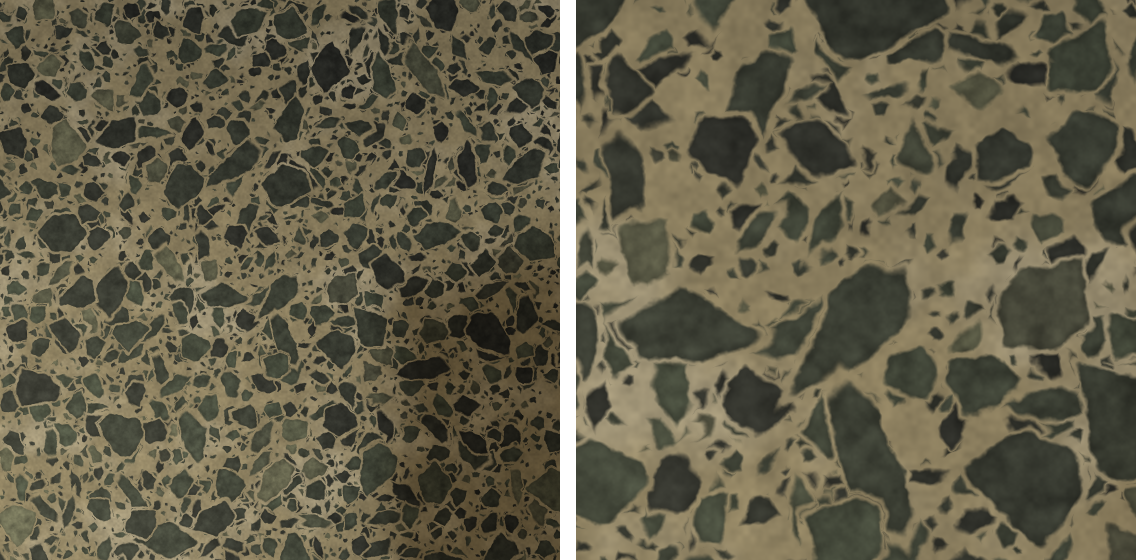
Left, the full canvas; right, a detail of the centre.
A Shadertoy shader for this texture:

```glsl
// Polished terrazzo: dark grey-green stone chips in sandy cement, under uneven light.

const vec3 CEMENT = vec3(0.525, 0.475, 0.355);
const vec3 CEMENT_PALE = vec3(0.60, 0.555, 0.445);
const vec3 CHIP_DARK = vec3(0.150, 0.152, 0.138);
const vec3 CHIP_GREEN = vec3(0.235, 0.255, 0.205);
const vec3 CHIP_LIGHT = vec3(0.39, 0.385, 0.29);
const vec3 HAZE = vec3(0.085, 0.085, 0.065);
const vec3 SHADOW_TINT = vec3(0.68, 0.64, 0.57);
const float EDGE_SOFTNESS = 0.0014;
const float EDGE_ROUGHNESS = 0.0042;
const float TAU = 6.2831853;

// Integer hash giving three values in 0..1
vec3 hash3(vec2 cell, float seed) {
    uvec3 v = uvec3(ivec3(vec3(cell, seed)));
    v = v * 1664525u + 1013904223u;
    v.x += v.y * v.z; v.y += v.z * v.x; v.z += v.x * v.y;
    v ^= v >> 16u;
    v.x += v.y * v.z; v.y += v.z * v.x; v.z += v.x * v.y;
    return vec3(v >> 8u) / 16777216.0;
}

float noise(vec2 p, float seed) {
    vec2 i = floor(p), f = fract(p);
    f = f * f * (3.0 - 2.0 * f);
    float low = mix(hash3(i, seed).x, hash3(i + vec2(1, 0), seed).x, f.x);
    float high = mix(hash3(i + vec2(0, 1), seed).x, hash3(i + vec2(1, 1), seed).x, f.x);
    return mix(low, high, f.y);
}

float fbm(vec2 p, float seed) {
    float sum = 0.0, amp = 0.5;
    for (int i = 0; i < 4; i++) {
        sum += amp * noise(p, seed + float(i));
        p = p * 2.03 + 7.1;
        amp *= 0.5;
    }
    return sum / 0.9375;
}

float smoothMax(float a, float b, float k) {
    float h = max(k - abs(a - b), 0.0) / k;
    return max(a, b) + 0.25 * h * h * k;
}

// Irregular polygon bounded by six jittered half planes
float chipDistance(vec2 p, float radius, vec2 cell, float seed) {
    vec3 shape = hash3(cell, seed + 1.0);
    float turn = shape.x * TAU;
    p = mat2(cos(turn), -sin(turn), sin(turn), cos(turn)) * p;
    float stretch = mix(1.0, 0.58, shape.y * shape.y);
    p *= vec2(stretch, 1.0 / stretch);
    float d = -1.0;
    for (int i = 0; i < 6; i++) {
        vec3 side = hash3(cell, seed + 10.0 + float(i));
        float a = (float(i) + 0.8 * side.x) * TAU / 6.0;
        float plane = dot(p, vec2(cos(a), sin(a))) - radius * mix(0.62, 1.12, side.y);
        d = smoothMax(d, plane, 0.12 * radius);
    }
    return d * stretch;
}

// Adds one size class of chips; each is cut back where it meets earlier ones
void addChips(vec2 p, float count, float fill, vec2 sizes, float gap, float seed,
              inout float nearest, inout vec3 chip) {
    vec2 home = floor(p * count);
    for (int y = -1; y <= 1; y++)
    for (int x = -1; x <= 1; x++) {
        vec2 cell = home + vec2(x, y);
        vec3 place = hash3(cell, seed);
        if (place.z > fill) continue;
        vec3 traits = hash3(cell, seed + 2.0);
        vec2 center = (cell + 0.5 + 0.72 * (place.xy - 0.5)) / count;
        float radius = mix(sizes.x, sizes.y, traits.x) / count;
        float d = chipDistance(p - center, radius, cell, seed);
        d = max(d, gap * (0.6 + traits.z) - nearest);
        if (d < nearest) {
            nearest = d;
            chip = vec3(traits.yz, seed);
        }
    }
}

// Broad soft shadow at the lower right
float shadowAmount(vec2 uv) {
    float wobble = 0.10 * (fbm(uv * 4.0, 91.0) - 0.5);
    float side = smoothstep(0.64, 0.77, uv.x + wobble);
    float top = 1.0 - smoothstep(0.42, 0.60, uv.y - 0.25 * (uv.x - 0.7) + wobble);
    return side * top;
}

void mainImage(out vec4 fragColor, in vec2 fragCoord) {
    vec2 uv = fragCoord / iResolution.xy;
    vec2 p = fragCoord / iResolution.y;

    // Chips from large to tiny, with roughened outlines
    vec2 rough = vec2(fbm(p * 75.0, 31.0), fbm(p * 75.0, 41.0)) - 0.5;
    vec2 q = p + EDGE_ROUGHNESS * 2.0 * rough;
    float nearest = 1.0;
    vec3 chip = vec3(0.0);
    addChips(q, 11.0, 0.62, vec2(0.24, 0.43), 0.0050, 100.0, nearest, chip);
    addChips(q, 20.0, 0.80, vec2(0.23, 0.45), 0.0040, 200.0, nearest, chip);
    addChips(q, 38.0, 0.76, vec2(0.20, 0.45), 0.0032, 300.0, nearest, chip);
    addChips(q, 78.0, 0.42, vec2(0.16, 0.36), 0.0024, 400.0, nearest, chip);

    // Cement with cloudy patches and fine grain
    float grain = noise(p * 260.0, 51.0) - 0.5;
    float cloud = fbm(p * 14.0, 61.0);
    vec3 cement = mix(CEMENT, CEMENT_PALE, smoothstep(0.40, 0.80, cloud));
    cement *= 1.0 + 0.10 * grain + 0.22 * (fbm(p * 60.0, 71.0) - 0.5);

    // Chip tone, mottling and a slightly darker rim
    vec3 stone = mix(CHIP_DARK, CHIP_GREEN, chip.x);
    float paleChance = chip.z > 250.0 ? 0.72 : 0.84;
    stone = mix(stone, CHIP_LIGHT, 0.75 * smoothstep(paleChance, 1.0, chip.y));
    float mottle = fbm(p * 85.0 + chip.xy * 9.0, 81.0) - 0.5;
    stone *= 1.0 + 0.65 * mottle + 0.12 * grain;
    stone *= mix(0.88, 1.0, smoothstep(0.0, 0.005, -nearest));

    // Uneven light: hazy lower left, dimmer top, shadow at lower right
    float glow = smoothstep(0.95, 0.0, length(uv - vec2(0.08, 0.12)));
    float shade = shadowAmount(uv);
    float cover = 1.0 - smoothstep(-EDGE_SOFTNESS, EDGE_SOFTNESS, nearest);
    vec3 color = mix(cement, stone, cover);
    color *= mix(1.0, 0.89, smoothstep(0.45, 1.0, uv.y)) * mix(0.98, 1.06, glow);
    color += HAZE * glow * mix(0.35, 1.0, cover);
    color *= mix(vec3(1.0), SHADOW_TINT, shade);
    fragColor = vec4(color, 1.0);
}
```
